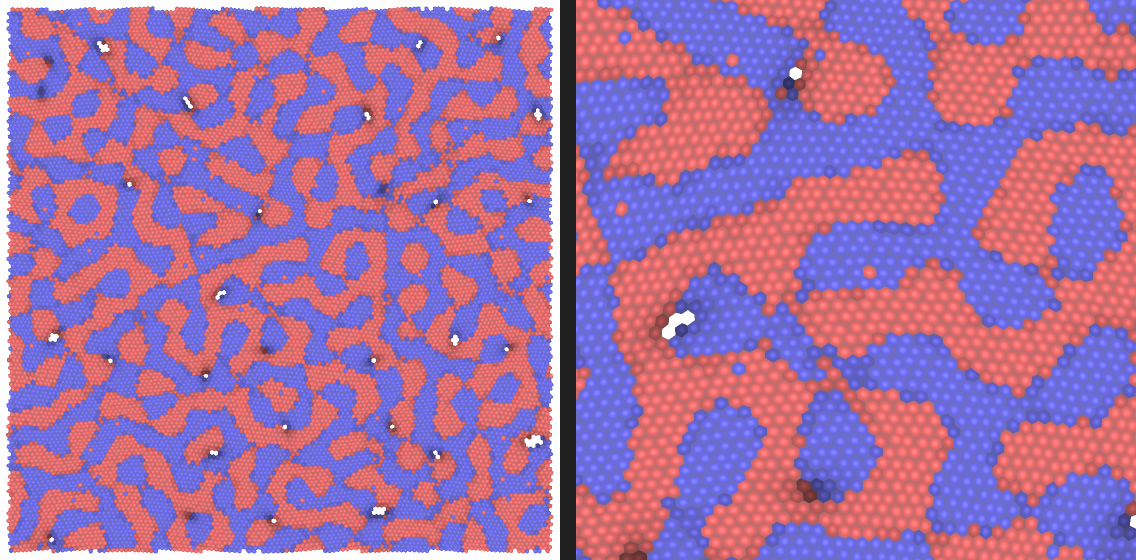
Left: the whole. Right: its middle third, enlarged.
Write a WebGL 1 fragment shader that draws this pattern.

```glsl
precision highp float;
// Two kinds of tightly packed beads separated into a labyrinth of domains.
// A bent hexagonal lattice gives the beads, a sum of random plane waves their
// kind; small voids open along the domain borders and shade their surroundings.
uniform vec2 u_resolution;

const float SPACING = 0.0077;
const float ROW = 0.866;

float hash(vec2 p) {
  vec3 q = fract(vec3(p.xyx) * 0.1031);
  q += dot(q, q.yzx + 33.33);
  return fract((q.x + q.y) * q.z);
}

vec2 hash2(vec2 p) {
  return vec2(hash(p + 3.7), hash(p + 71.3));
}

// Band-limited random field: value in x, gradient in yz.
vec3 domainField(vec2 p) {
  vec3 sum = vec3(0.0);
  for (int i = 0; i < 26; i++) {
    float n = float(i);
    vec2 h = hash2(vec2(n * 1.7, 12.0 + n));
    float angle = (n + h.x) * 3.14159 / 26.0;
    float wavenumber = 72.0 + 38.0 * hash(vec2(n * 2.3, 47.0));
    vec2 k = wavenumber * vec2(cos(angle), sin(angle));
    float phase = dot(k, p) + 6.2832 * h.y;
    sum += vec3(cos(phase), -k * sin(phase));
  }
  return sum / 3.6;
}

// Slow bending of the lattice, so that its rows turn from place to place.
vec2 bend(vec2 p) {
  return 0.008 * vec2(sin(15.0 * p.y + 2.0 * sin(7.0 * p.x)),
                      sin(13.0 * p.x + 2.0 * sin(8.0 * p.y + 1.0)));
}

// Distance from p to the rim of the void in its tile, negative inside.
float voidDistance(vec2 p) {
  vec2 tile = floor(p * 7.0);
  if (hash(tile + 19.0) > 0.62) return 1.0;
  vec2 site = (tile + 0.25 + 0.5 * hash2(tile)) / 7.0;
  // Slide the site to the nearest domain border.
  vec3 f = domainField(site);
  vec2 slide = -f.x * f.yz / (dot(f.yz, f.yz) + 100.0);
  site += clamp(slide, -0.025, 0.025);
  float turn = 6.2832 * hash(tile + 5.0);
  vec2 d = p - site;
  d = vec2(dot(d, vec2(cos(turn), sin(turn))),
           dot(d, vec2(-sin(turn), cos(turn))));
  float radius = 0.0035 + 0.008 * pow(hash(tile + 31.0), 6.0);
  return length(d * vec2(0.7, 1.3)) - radius;
}

vec3 beads(vec2 p) {
  vec3 background = vec3(0.995);
  vec2 q = (p + bend(p)) / SPACING;

  // Nearest bead of the jittered hexagonal lattice.
  float nearest = 9.0;
  vec2 center = vec2(0.0);
  vec2 id = vec2(0.0);
  for (int j = -1; j <= 1; j++) {
    float row = floor(q.y / ROW) + float(j);
    float shift = 0.5 * mod(row, 2.0);
    for (int i = -1; i <= 1; i++) {
      vec2 cell = vec2(floor(q.x - shift) + float(i), row);
      vec2 c = vec2(cell.x + 0.5 + shift, (row + 0.5) * ROW);
      c += 0.2 * (hash2(cell + 200.0) - 0.5);
      float d = length(q - c);
      if (d < nearest) {
        nearest = d;
        center = c;
        id = cell;
      }
    }
  }

  // Undo the bend to place the bead on the canvas.
  vec2 pos = center * SPACING;
  pos -= bend(pos - bend(pos));
  vec2 side = abs(pos - 0.5);
  float gap = voidDistance(pos);
  if (max(side.x, side.y) > 0.4845 || gap < 0.0) return background;

  // Kind of bead, with ragged borders and a few strays.
  float f = domainField(pos).x + 0.5 * (hash(id + 90.0) - 0.5);
  float kind = f;
  if (hash(id + 340.0) > 0.996) kind = -f;
  bool red = kind > 0.0;
  vec3 body = red ? vec3(0.94, 0.41, 0.41) : vec3(0.41, 0.41, 0.94);
  vec3 rim = red ? vec3(0.73, 0.43, 0.43) : vec3(0.43, 0.43, 0.73);

  // Round shading, darker at domain borders and beside voids.
  vec3 color = mix(body, rim, smoothstep(0.27, 0.58, nearest));
  color += 0.13 * (1.0 - smoothstep(0.0, 0.36, nearest));
  color *= mix(0.87, 1.0, smoothstep(0.0, 0.45, abs(f)));
  return color * (1.0 - 0.5 * exp(-gap / 0.006));
}

void main() {
  // Four samples per pixel smooth all edges.
  vec3 color = vec3(0.0);
  for (int i = 0; i < 4; i++) {
    vec2 offset = vec2(mod(float(i), 2.0), floor(float(i) / 2.0)) * 0.5 - 0.25;
    color += beads((gl_FragCoord.xy + offset) / u_resolution);
  }
  gl_FragColor = vec4(color / 4.0, 1.0);
}
```
